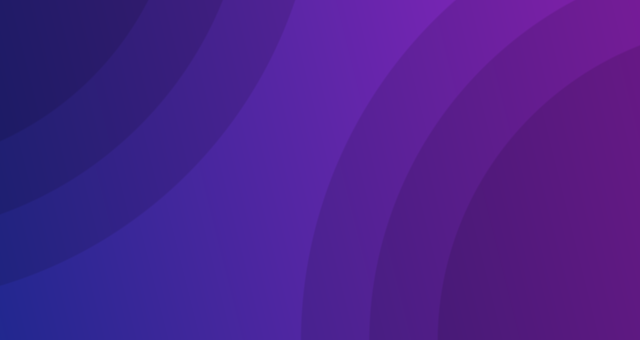
Reproduce this background procedurally as a Shadertoy shader.

```glsl
// Two sets of translucent concentric discs over a slanted blue-to-magenta gradient.
// Each disc darkens what lies beneath it, so overlapping layers deepen towards
// the upper left corner and the lower right corner.

// Light left after stacking three evenly spaced discs around one centre.
float stackedShade(vec2 p, vec2 centre, float innerRadius, float spacing) {
    float edge = 0.0035;
    float dist = length(p - centre);
    float shade = 1.0;
    for (int i = 0; i < 3; i++) {
        float radius = innerRadius + spacing * float(i);
        float cover = 1.0 - smoothstep(-edge, edge, dist - radius);
        shade *= mix(1.0, 0.886, cover);
    }
    return shade;
}

// Three-stop gradient from blue through violet to magenta.
vec3 backdrop(float t) {
    vec3 blue = vec3(0.13, 0.155, 0.56);
    vec3 violet = vec3(0.352, 0.149, 0.65);
    vec3 magenta = vec3(0.585, 0.137, 0.755);
    vec3 lower = mix(blue, violet, clamp(t * 2.0, 0.0, 1.0));
    return mix(lower, magenta, clamp(t * 2.0 - 1.0, 0.0, 1.0));
}

void mainImage(out vec4 fragColor, in vec2 fragCoord) {
    // Canvas height is one unit; the width always spans 1.882 units.
    vec2 p = fragCoord / iResolution.xy * vec2(1.882, 1.0);

    // Slanted colour sweep
    vec3 colour = backdrop((p.x + 0.25 * p.y) / 2.13);

    // Upper left and lower right disc stacks
    colour *= stackedShade(p, vec2(-0.377, 1.417), 0.914, 0.1995);
    colour *= stackedShade(p, vec2(2.223, -0.005), 0.936, 0.201);

    fragColor = vec4(colour, 1.0);
}
```
